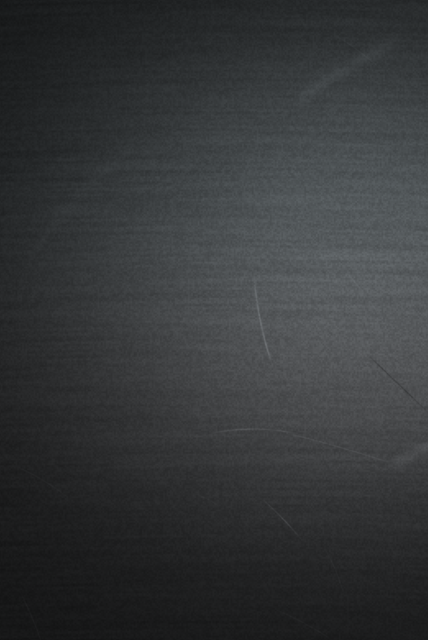
This texture is drawn by a WebGL 1 fragment shader. Its source:

```glsl
precision highp float;
// Dark brushed slate lit softly from the right: an elliptical glow fading to
// near black, fine grain, faint horizontal brush streaks, and a few curved
// scratches and smudges drawn as bent strokes.
uniform vec2 u_resolution;

#define GLOW_CENTER vec2(0.85, 0.57)
#define GLOW_RADIUS vec2(0.75, 0.39)
#define GLOW_FALLOFF 2.2
#define SHADOW_LEVEL 0.080
#define GLOW_LEVEL 0.282
#define GRAIN_SCALE 390.0
#define GRAIN_AMOUNT 0.17
#define STREAK_AMOUNT 0.13
#define UPPER_TINT vec3(0.945, 1.010, 1.040)
#define LOWER_TINT vec3(0.980, 1.000, 1.025)

float hash(vec2 p) {
  vec3 q = fract(vec3(p.xyx) * 0.1031);
  q += dot(q, q.yzx + 33.33);
  return fract((q.x + q.y) * q.z);
}

float noise(vec2 p) {
  vec2 i = floor(p), f = fract(p);
  f = f * f * (3.0 - 2.0 * f);
  return mix(mix(hash(i), hash(i + vec2(1.0, 0.0)), f.x),
             mix(hash(i + vec2(0.0, 1.0)), hash(i + vec2(1.0, 1.0)), f.x), f.y);
}

// Soft stroke from a to b, bowed sideways by bend and fading at both ends
float stroke(vec2 p, vec2 a, vec2 b, float bend, float width) {
  vec2 along = normalize(b - a);
  float t = dot(p - a, along) / length(b - a);
  float side = dot(p - a, vec2(-along.y, along.x)) - bend * 4.0 * t * (1.0 - t);
  float ends = smoothstep(0.0, 0.2, t) * smoothstep(1.0, 0.75, t);
  return ends * exp(-side * side / (width * width));
}

// Fine broken grain with a slightly coarser layer beneath
float grain(vec2 p) {
  float fine = noise(p * GRAIN_SCALE) - 0.5;
  float coarse = noise(p * GRAIN_SCALE * 0.5 + 71.0) - 0.5;
  return fine + 0.4 * coarse;
}

// Long, gently bowed brush marks in two thicknesses
float streaks(vec2 p) {
  p.y -= 0.035 * p.x - 0.05 * p.x * p.x;
  float thin = noise(p * vec2(9.0, 230.0)) - 0.5;
  float broad = noise(p * vec2(4.0, 75.0) + 19.0) - 0.5;
  float patches = 0.45 + 0.75 * noise(p * vec2(3.0, 7.0) + 5.0);
  return (thin + 0.5 * broad) * patches;
}

// Randomly placed hairlines, barely visible
float hairlines(vec2 p) {
  float sum = 0.0;
  for (int i = 0; i < 7; i++) {
    float k = float(i) * 7.3 + 2.0;
    vec2 start = vec2(0.65 * hash(vec2(k, 1.0)), hash(vec2(k, 2.0)));
    float angle = -0.4 - 1.1 * hash(vec2(k, 3.0));
    float reach = 0.05 + 0.08 * hash(vec2(k, 4.0));
    vec2 finish = start + reach * vec2(cos(angle), sin(angle));
    sum += stroke(p, start, finish, 0.003, 0.0013);
  }
  return sum;
}

// Main scratches, pale smudges and one dark scrape
float marks(vec2 p) {
  float wear = 0.4 + 0.8 * noise(p * 70.0);
  float scratches = 0.085 * stroke(p, vec2(0.397, 0.570), vec2(0.428, 0.422), -0.005, 0.0017);
  scratches += 0.070 * stroke(p, vec2(0.325, 0.322), vec2(0.470, 0.321), 0.008, 0.0015);
  scratches += 0.045 * stroke(p, vec2(0.440, 0.325), vec2(0.625, 0.272), 0.002, 0.0014);
  scratches += 0.070 * stroke(p, vec2(0.410, 0.220), vec2(0.474, 0.153), 0.002, 0.0014);
  scratches -= 0.070 * stroke(p, vec2(0.565, 0.455), vec2(0.680, 0.345), 0.0, 0.0014);
  float smudges = 0.035 * stroke(p, vec2(0.450, 0.835), vec2(0.640, 0.945), 0.004, 0.010);
  smudges += 0.055 * stroke(p, vec2(0.605, 0.270), vec2(0.710, 0.322), 0.0, 0.009);
  smudges += 0.014 * stroke(p, vec2(0.035, 0.580), vec2(0.230, 0.790), 0.012, 0.007);
  return wear * (scratches + 0.022 * hairlines(p)) + smudges;
}

void main() {
  vec2 uv = gl_FragCoord.xy / u_resolution;
  vec2 p = gl_FragCoord.xy / u_resolution.y;

  // Broad light, then surface texture scaled by it
  float reach = length((uv - GLOW_CENTER) / GLOW_RADIUS);
  float light = SHADOW_LEVEL + GLOW_LEVEL * exp(-pow(reach, GLOW_FALLOFF));
  float texture = GRAIN_AMOUNT * grain(p) + STREAK_AMOUNT * streaks(p);
  float value = light + (0.05 + 0.75 * light) * texture + marks(p);

  vec3 tint = mix(LOWER_TINT, UPPER_TINT, smoothstep(0.35, 0.75, uv.y));
  gl_FragColor = vec4(clamp(value * tint, 0.0, 1.0), 1.0);
}
```
